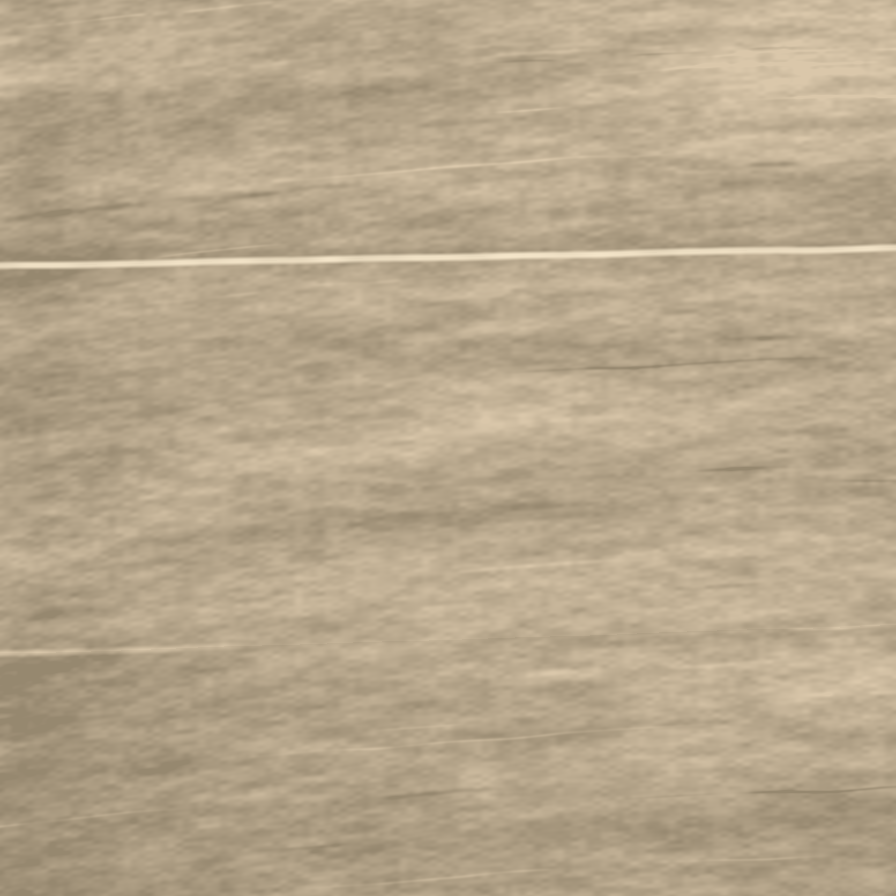
Reproduce this texture procedurally as a Shadertoy shader.

```glsl
const vec3 DARK = vec3(0.645, 0.585, 0.485);
const vec3 LIGHT = vec3(0.805, 0.735, 0.625);
const vec3 SEAM_COLOR = vec3(0.97, 0.91, 0.80);
const float SEAM_Y = 0.703;        // seam height at the left edge
const float SEAM_SLOPE = 0.020;
const float SEAM_HALF_WIDTH = 0.0036;
const float RIDGE_Y = 0.270;       // faint lower line
const float RIDGE_SLOPE = 0.032;
const float GRAIN_SLOPE = 0.12;
const float GRAIN_BEND = 0.045;
const int STREAKS = 34;

float hash(vec2 p) {
    return fract(sin(dot(p, vec2(127.1, 311.7))) * 43758.5453);
}

float noise(vec2 p) {
    vec2 cell = floor(p);
    vec2 f = fract(p);
    f = f * f * (3.0 - 2.0 * f);
    float low = mix(hash(cell), hash(cell + vec2(1.0, 0.0)), f.x);
    float high = mix(hash(cell + vec2(0.0, 1.0)), hash(cell + 1.0), f.x);
    return mix(low, high, f.y);
}

float signedNoise(vec2 p) {
    return noise(p) - 0.5;
}

// Soft line of the given half width around d = 0
float softLine(float d, float halfWidth, float blur) {
    return 1.0 - smoothstep(halfWidth - blur, halfWidth + blur, abs(d));
}

// Layered fibres, stretched along the grain
float woodGrain(vec2 p) {
    float tone = 0.70 * signedNoise(p * vec2(2.2, 13.0));
    tone += 0.50 * signedNoise(p * vec2(5.0, 48.0) + 17.0);
    tone += 0.50 * signedNoise(p * vec2(17.0, 85.0) + 31.0);
    tone += 0.48 * signedNoise(p * vec2(48.0, 150.0) + 53.0);
    tone += 0.34 * signedNoise(p * vec2(120.0, 230.0) + 71.0);
    return tone;
}

// Long thin scratches, a mix of dark cracks and pale veins
float streaks(vec2 p) {
    float sum = 0.0;
    for (int i = 0; i < STREAKS; i++) {
        float id = float(i);
        vec2 center = vec2(hash(vec2(id, 1.3)), hash(vec2(id, 4.7)) * 1.1 - 0.1);
        float halfLength = mix(0.08, 0.32, hash(vec2(id, 7.1)));
        float thickness = mix(0.0015, 0.0035, hash(vec2(id, 9.9)));
        float tint = hash(vec2(id, 12.4)) < 0.45 ? -0.65 : 0.45;
        vec2 d = p - center;
        d.y += 0.004 * signedNoise(vec2(p.x * 14.0, id * 5.0));
        float along = 1.0 - smoothstep(0.2, 1.0, abs(d.x) / halfLength);
        float broken = smoothstep(0.25, 0.7, noise(vec2(p.x * 22.0, id * 3.7)));
        sum += tint * along * broken * exp(-d.y * d.y / (thickness * thickness));
    }
    return sum;
}

// Broad light: shaded left edge and lower planks, bright upper right
float lighting(vec2 uv) {
    float tone = 0.52 + 0.14 * (uv.x - 0.5);
    tone -= 0.22 * exp(-pow((uv.x - 0.05) / 0.06, 2.0));
    tone -= 0.26 * (1.0 - smoothstep(0.05, 0.30, uv.y));
    tone += 0.18 * smoothstep(0.4, 1.0, uv.x) * smoothstep(0.75, 1.0, uv.y);
    tone -= 0.22 * smoothstep(0.7, 1.0, uv.x) * (1.0 - smoothstep(0.0, 0.28, uv.y));
    return tone;
}

void mainImage(out vec4 fragColor, in vec2 fragCoord) {
    vec2 uv = fragCoord / iResolution.xy;
    float pixel = 1.0 / iResolution.y;

    // Grain climbs to the right and flattens out
    vec2 grainPos = vec2(uv.x, uv.y - GRAIN_SLOPE * uv.x + GRAIN_BEND * uv.x * uv.x);
    float tone = lighting(uv) + woodGrain(grainPos) + streaks(grainPos);

    // Shadow above the seam and the fading lower ridge
    float wobble = 0.0015 * signedNoise(vec2(uv.x * 12.0, 3.0));
    float seamDistance = uv.y - SEAM_Y - SEAM_SLOPE * uv.x + wobble;
    float ridgeDistance = uv.y - RIDGE_Y - RIDGE_SLOPE * uv.x + wobble;
    tone -= 0.45 * step(0.0, seamDistance) * exp(-seamDistance / 0.018);
    float ridgeFade = 1.0 - smoothstep(0.12, 0.38, uv.x);
    tone += 0.9 * ridgeFade * softLine(ridgeDistance, 0.003, 0.002 + pixel);
    tone -= 0.18 * step(ridgeDistance, 0.0) * exp(ridgeDistance / 0.04);

    vec3 color = mix(DARK, LIGHT, clamp(tone, -0.35, 1.3));

    // Bright seam between the planks
    float seam = softLine(seamDistance, SEAM_HALF_WIDTH, 0.0015 + pixel);
    color = mix(color, SEAM_COLOR, seam * (0.88 + 0.2 * signedNoise(uv * vec2(30.0, 4.0))));

    fragColor = vec4(color, 1.0);
}
```
